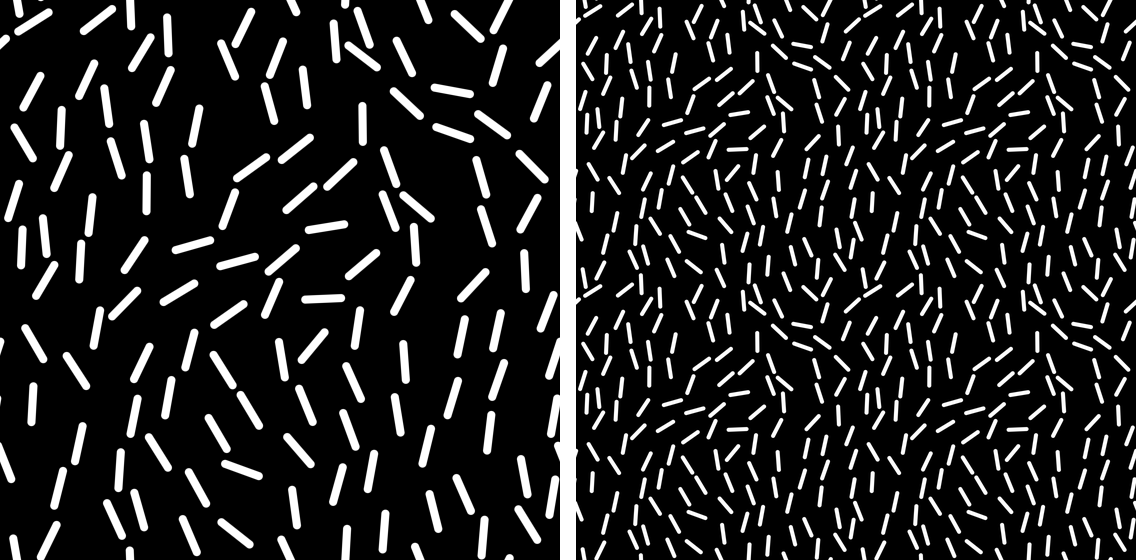
Left, the tile; right, the same tile 2 across and 2 down.
Reproduce this pattern procedurally as a WebGL 1 fragment shader.

```glsl
precision highp float;

uniform vec2 u_resolution;

const float HALF_LENGTH = 0.032;
const float RADIUS = 0.0072;
const float SITES = 124.0; // sites per tile, the determinant of the lattice

struct Bar {
  vec2 centre;
  vec2 axis;
};

vec2 hash2(vec2 p) {
  vec3 q = fract(p.xyx * vec3(0.1031, 0.1030, 0.0973));
  q += dot(q, q.yzx + 33.33);
  return fract((q.xx + q.yz) * q.zy);
}

// Gradient noise that wraps after a whole number of cells
float cornerSlope(vec2 cell, vec2 offset, float period) {
  float turn = 6.2832 * hash2(mod(cell, period) + 217.0).x;
  return dot(vec2(cos(turn), sin(turn)), offset);
}

float gradientNoise(vec2 p, float period) {
  vec2 i = floor(p), f = fract(p);
  vec2 w = f * f * f * (f * (f * 6.0 - 15.0) + 10.0);
  vec2 e = vec2(1.0, 0.0);
  float low = mix(cornerSlope(i, f, period), cornerSlope(i + e, f - e, period), w.x);
  float high = mix(cornerSlope(i + e.yx, f - e.yx, period),
                   cornerSlope(i + 1.0, f - 1.0, period), w.x);
  return mix(low, high, w.y);
}

// Bar on a skewed, nearly hexagonal lattice that closes over the unit square
Bar makeBar(vec2 id, float looseness) {
  vec2 site = mat2(11.0, 4.0, 2.0, 12.0) * id;
  vec2 key = mod(site, SITES);
  vec2 shift = hash2(key + 5.0) - 0.5;

  // Mostly upright, turned by a smooth field and a little on its own
  float angle = 1.5 + 2.3 * gradientNoise(key / SITES * 3.0, 3.0)
              + 1.1 * (hash2(key + 391.0).x - 0.5);
  vec2 axis = vec2(cos(angle), sin(angle));
  vec2 across = vec2(-axis.y, axis.x);

  // Bars slide further sideways than lengthways
  vec2 slide = axis * shift.x * 0.032 + across * shift.y * 0.064;
  return Bar(site / SITES + looseness * slide, axis);
}

float spineDistance(vec2 p, Bar bar) {
  vec2 q = p - bar.centre;
  return length(q - bar.axis * clamp(dot(q, bar.axis), -HALF_LENGTH, HALF_LENGTH));
}

float spineGap(Bar a, Bar b) {
  vec2 ra = a.axis * HALF_LENGTH, rb = b.axis * HALF_LENGTH;
  return min(min(spineDistance(a.centre + ra, b), spineDistance(a.centre - ra, b)),
             min(spineDistance(b.centre + rb, a), spineDistance(b.centre - rb, a)));
}

// Crowded bars go back towards their site so that none touch
Bar settledBar(vec2 id) {
  Bar bar = makeBar(id, 1.0);
  float gap = 1.0;
  for (int j = -1; j <= 1; j++) {
    for (int i = -1; i <= 1; i++) {
      if (i == 0 && j == 0) continue;
      gap = min(gap, spineGap(bar, makeBar(id + vec2(float(i), float(j)), 1.0)));
    }
  }
  if (gap < 0.022) bar = makeBar(id, 0.12);
  return bar;
}

void main() {
  vec2 uv = gl_FragCoord.xy / u_resolution;
  vec2 baseId = floor(mat2(12.0, -4.0, -2.0, 11.0) * uv);

  // The four surrounding sites hold every bar that can reach this point
  float nearest = 1.0;
  for (int j = 0; j <= 1; j++) {
    for (int i = 0; i <= 1; i++) {
      vec2 id = baseId + vec2(float(i), float(j));
      nearest = min(nearest, spineDistance(uv, settledBar(id)));
    }
  }

  float edge = 0.75 / min(u_resolution.x, u_resolution.y);
  float ink = 1.0 - smoothstep(-edge, edge, nearest - RADIUS);
  gl_FragColor = vec4(vec3(ink), 1.0);
}
```
